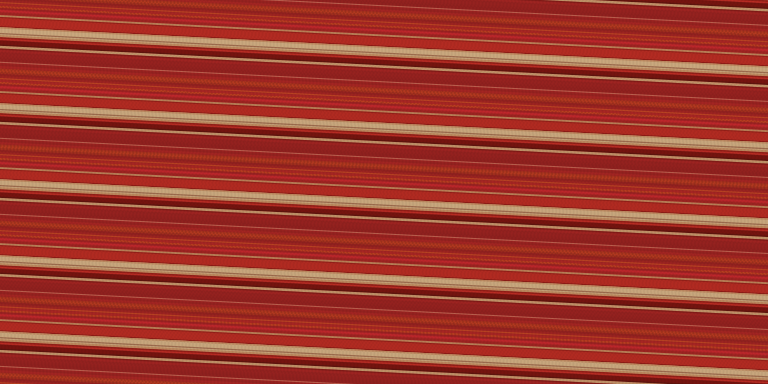
Reproduce this pattern procedurally as a Shadertoy shader.

```glsl
// Slanted red woven stripes with cream bands, tan pinstripes and fine threads.
#define PERIOD 0.198      // stripe repeat, in canvas heights
#define SLOPE 0.051       // fall of the stripes per unit across
#define BAND_START 0.0833 // depth of the first cream band at the left edge
#define THREADS 38.0      // fine threads in one repeat
#define THREAD_DEPTH 0.16 // contrast between threads
#define WEAVE_DEPTH 0.07  // contrast of the ticks along a thread
#define WEAVE_FREQ 110.0  // ticks per canvas height
#define CREAM vec3(0.77, 0.64, 0.48)
#define TAN vec3(0.71, 0.50, 0.34)
#define RED vec3(0.69, 0.165, 0.13)
#define CRIMSON vec3(0.60, 0.135, 0.125)
#define DARK vec3(0.43, 0.07, 0.05)

float hash(float n) {
    return fract(sin(n * 12.9898) * 43758.5453);
}

// Smooth value per thread, wrapping at the end of the repeat
float threadNoise(float u, float count, float seed) {
    float x = u * count;
    float i = floor(x);
    float f = smoothstep(0.15, 0.85, fract(x));
    return mix(hash(mod(i, count) + seed), hash(mod(i + 1.0, count) + seed), f);
}

// Coverage of a stripe between two edges, softened by one pixel
float stripe(float u, float lo, float hi, float px) {
    return clamp((u - lo) / px + 0.5, 0.0, 1.0) - clamp((u - hi) / px + 0.5, 0.0, 1.0);
}

// Soft-sided region for the changes in ground colour
float region(float u, float lo, float hi) {
    return smoothstep(lo - 0.025, lo + 0.025, u) * (1.0 - smoothstep(hi - 0.025, hi + 0.025, u));
}

void mainImage(out vec4 fragColor, in vec2 fragCoord) {
    vec2 p = fragCoord / iResolution.y;
    float px = 1.0 / (iResolution.y * PERIOD);
    float depth = 1.0 - p.y - SLOPE * p.x;
    float t = (depth - BAND_START) / PERIOD + 0.25;
    float u = fract(t);
    float repeatId = floor(t);

    // Ground: bright red above the band, crimson below it
    vec3 col = mix(CRIMSON, RED, region(u, 0.04, 0.36));
    float thread = threadNoise(u, THREADS, 3.0);
    float accent = threadNoise(u, THREADS, 61.0);

    // Russet and rose threads in the lower ground
    float russet = region(u, 0.73, 0.94) * smoothstep(0.35, 0.9, accent);
    col = mix(col, vec3(0.68, 0.24, 0.11), 0.75 * russet);
    col = mix(col, vec3(0.72, 0.14, 0.17), 0.7 * region(u, 0.95, 0.99));
    col *= 1.0 + THREAD_DEPTH * (thread - 0.5) * (1.0 - 0.6 * region(u, 0.06, 0.18));

    // Cream band with darker threads through its lower half
    col = mix(col, DARK, 0.6 * stripe(u, 0.172, 0.187, px));
    col = mix(col, CREAM, stripe(u, 0.187, 0.315, px));
    col = mix(col, TAN, 0.8 * stripe(u, 0.187, 0.205, px));
    col = mix(col, vec3(0.55, 0.34, 0.24), 0.75 * stripe(u, 0.262, 0.279, px));
    col = mix(col, TAN, 0.85 * stripe(u, 0.290, 0.318, px));

    // Shadowed stripes below the band
    col = mix(col, DARK, 0.55 * stripe(u, 0.318, 0.338, px));
    col = mix(col, DARK, 0.9 * stripe(u, 0.360, 0.432, px));
    col = mix(col, vec3(0.33, 0.08, 0.05), 0.7 * stripe(u, 0.414, 0.432, px));

    // Pinstripes: upper tan, lower tan, faint rose and russet
    col = mix(col, TAN, 0.95 * stripe(u, 0.027, 0.052, px));
    col = mix(col, DARK, 0.5 * stripe(u, 0.052, 0.066, px));
    col = mix(col, mix(TAN, CREAM, 0.4), stripe(u, 0.432, 0.466, px));
    col = mix(col, DARK, 0.4 * stripe(u, 0.466, 0.482, px));
    col = mix(col, vec3(0.75, 0.42, 0.34), 0.8 * stripe(u, 0.641, 0.655, px));
    col = mix(col, vec3(0.73, 0.28, 0.13), 0.8 * stripe(u, 0.855, 0.871, px));

    // Short weave ticks, shifted from thread to thread
    float row = floor(u * THREADS);
    float phase = hash(row + 17.0 * repeatId);
    float tick = sin(6.2831853 * (p.x * WEAVE_FREQ + phase));
    col *= 1.0 + WEAVE_DEPTH * tick * (0.35 + 0.65 * russet);

    // Slight tone change between repeats
    col *= 0.99 + 0.02 * hash(repeatId + 5.0);
    fragColor = vec4(clamp(col, 0.0, 1.0), 1.0);
}
```
